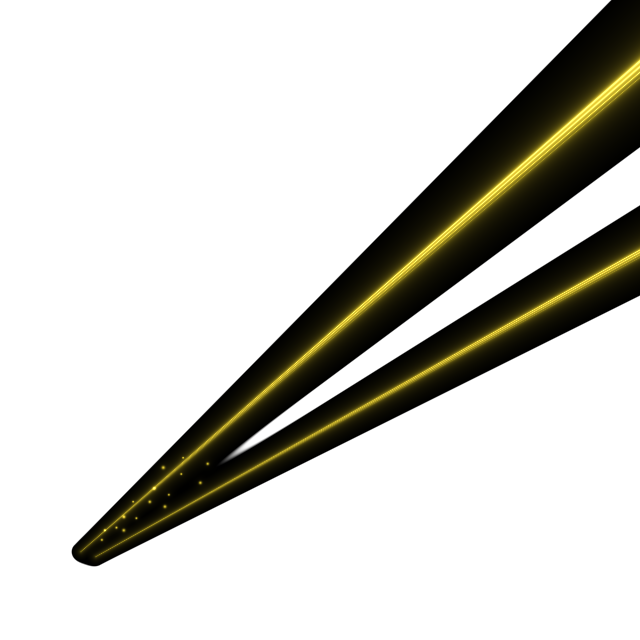
Give the GLSL for this background, as a Shadertoy shader.

```glsl
// Two golden light beams fan out from the lower left over a white ground.
// Each is a widening dark cone around thin diverging strands with 1/distance
// glow; the cones merge smoothly and small sparks scatter near their roots.

#define ROOT_A vec2(0.1263, 0.1380)
#define END_A vec2(1.0, 0.8985)
#define ROOT_B vec2(0.1497, 0.1302)
#define END_B vec2(1.0, 0.6068)
#define SPREAD_A 0.077      // cone half width gained per unit of length
#define SPREAD_B 0.0485
#define ROOT_RADIUS 0.0142
#define MERGE 0.026         // softness of the joint between the cones
#define GLOW 0.05
#define STRAND_CORE 0.0012
#define STRANDS 4
#define SPARKS 16

float hash(float n) {
    return fract(sin(n * 12.9898) * 43758.55);
}

// Position along and across a beam, measured from its root
vec2 beamSpace(vec2 p, vec2 root, vec2 end) {
    vec2 dir = normalize(end - root);
    vec2 rel = p - root;
    return vec2(dot(rel, dir), dot(rel, vec2(-dir.y, dir.x)));
}

// Returns signed distance to the cone and its light intensity
vec2 beam(vec2 q, float spread) {
    float behind = min(q.x, 0.0);
    float widening = spread * max(q.x, 0.0);
    float halfWidth = ROOT_RADIUS + widening;
    float dist = length(vec2(behind, q.y));

    // Strands open slightly, brightest on the upper side
    float light = 0.0;
    for (int i = 0; i < STRANDS; i++) {
        float k = float(i) / float(STRANDS - 1);
        float offset = widening * mix(0.05, -0.17, k);
        float away = length(vec2(behind, q.y - offset));
        light += mix(0.4, 0.1, k) * halfWidth / (away + STRAND_CORE);
    }

    // Fade to black at the border of the cone
    float t = min(dist / halfWidth, 1.0);
    light = max(GLOW * light - 0.03, 0.0) * (1.0 - t * t * t * t);
    return vec2(dist - halfWidth, light);
}

// Small points thrown between the two beams
float sparks(vec2 q) {
    float light = 0.0;
    for (int i = 0; i < SPARKS; i++) {
        float n = float(i);
        float along = mix(0.03, 0.24, (n + hash(n + 3.0)) / float(SPARKS));
        float slope = mix(-0.28, 0.08, fract(n * 0.618 + 0.2));
        float size = mix(0.0014, 0.0027, hash(n + 7.0));
        float d = length(q - vec2(along, along * slope)) / size;
        light += 0.75 * exp(-d * d) + 0.08 * exp(-0.5 * d);
    }
    return light;
}

float smoothUnion(float a, float b, float k) {
    float h = max(k - abs(a - b), 0.0) / k;
    return min(a, b) - 0.25 * k * h * h;
}

// Dark olive through gold to pale yellow
vec3 goldRamp(float light) {
    float b = min(light, 1.25);
    return min(vec3(b, 0.89 * b, 0.17 * b + 0.12 * b * b * b * b), 1.0);
}

void mainImage(out vec4 fragColor, in vec2 fragCoord) {
    vec2 p = fragCoord / iResolution.xy;
    float pixel = 1.0 / min(iResolution.x, iResolution.y);

    vec2 spaceA = beamSpace(p, ROOT_A, END_A);
    vec2 spaceB = beamSpace(p, ROOT_B, END_B);
    vec2 beamA = beam(spaceA, SPREAD_A);
    vec2 beamB = beam(spaceB, SPREAD_B);

    vec3 gold = goldRamp(beamA.y + beamB.y + sparks(spaceA));

    // White ground outside the merged cones
    float outline = smoothUnion(beamA.x, beamB.x, MERGE);
    float ground = smoothstep(-0.8 * pixel, 0.8 * pixel, outline);
    fragColor = vec4(mix(gold, vec3(1.0), ground), 1.0);
}
```
